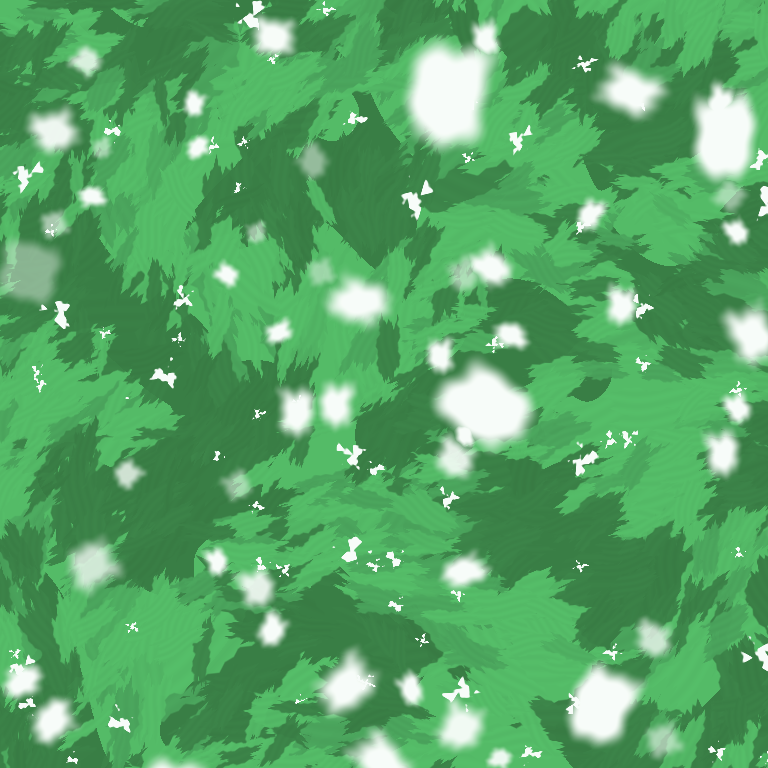
A WebGL 1 fragment shader for this texture:

```glsl
precision highp float;
// Torn green brush strokes in light and dark patches, sprinkled with soft white spots and small flakes.
uniform vec2 u_resolution;

vec2 hash2(vec2 p) {
  vec3 q = fract(p.xyx * vec3(0.1031, 0.1030, 0.0973));
  q += dot(q, q.yzx + 33.33);
  return fract((q.xx + q.yz) * q.zy);
}

vec2 rotate(vec2 p, float angle) {
  float c = cos(angle), s = sin(angle);
  return vec2(c * p.x + s * p.y, c * p.y - s * p.x);
}

float triangle(float x) {
  return abs(fract(x) - 0.5) * 2.0;
}

// Broad light and dark areas: positive is dark
float patches(vec2 p) {
  p += 0.05 * sin(p.yx * 19.0 + vec2(1.0, 4.0));
  return sin(p.x * 15.0 + p.y * 9.0 + 0.6) + sin(p.y * 21.0 - p.x * 8.0 + 2.0)
       + 0.8 * sin(p.x * 27.0 + p.y * 19.0 + 4.0);
}

float strokeAngle(vec2 p) {
  return 0.65 + 0.6 * sin(p.x * 5.0 - p.y * 4.0 + 2.6) + 0.45 * sin(p.y * 9.0 + p.x * 6.0);
}

vec3 strokeColor(float darkness, float pick) {
  vec3 light = mix(vec3(0.33, 0.735, 0.405), vec3(0.29, 0.64, 0.36), smoothstep(0.62, 0.85, pick));
  vec3 dark = mix(vec3(0.22, 0.485, 0.265), vec3(0.235, 0.515, 0.285), pick);
  return darkness > 0.22 ? dark : light;
}

// Coverage of one stroke with jagged ends; p is in cells, blur is the edge width
float strokeMask(vec2 p, vec2 shape, vec2 seed, float blur) {
  float halfWidth = mix(0.13, 0.32, shape.x);
  float across = p.y / halfWidth;
  p.x += p.y * (seed.x - 0.5) * 1.4;
  float side = p.x > 0.0 ? seed.x : seed.y + 0.37;
  float teeth = 0.22 * triangle(across * 0.6 + side * 5.0)
              + 0.14 * triangle(across * 1.7 + side * 9.0)
              + 0.07 * triangle(across * 4.3 + side * 17.0);
  float ends = (abs(p.x) + teeth - mix(0.6, 0.78, shape.y)) * 0.7;
  float wobble = 0.05 * triangle(p.x * 2.3 + seed.y * 7.0) + 0.025 * triangle(p.x * 6.1 + seed.x * 7.0);
  float sides = abs(p.y) + wobble - halfWidth * (1.0 + (seed.y - 0.5) * 1.2 * p.x);
  return 1.0 - smoothstep(-blur, blur, max(ends, sides));
}

vec3 paintStrokes(vec2 uv) {
  vec3 color = strokeColor(patches(uv), 0.3);
  for (int layer = 0; layer < 9; layer++) {
    float k = float(layer);
    float density = 6.0 + k * 1.35;
    vec2 grid = uv * density + k * vec2(3.37, 5.71);
    for (int j = -1; j <= 1; j++) {
      for (int i = -1; i <= 1; i++) {
        vec2 cell = floor(grid) + vec2(float(i), float(j));
        vec2 place = hash2(cell + k * 31.0 + 7.0);
        vec2 shape = hash2(cell + k * 17.0 + 71.0);
        vec2 seed = hash2(cell + k * 23.0 + 143.0);
        vec2 tint = hash2(cell + k * 13.0 + 211.0);
        vec2 offset = grid - cell - place;
        vec2 center = uv - offset / density;
        vec2 p = rotate(offset, strokeAngle(center) + (seed.x + seed.y - 1.0) * 1.1);
        float mask = strokeMask(p, shape, seed, 0.0014 * density);
        mask *= step(tint.y, 0.85 - 0.05 * k) * mix(0.88, 1.0, place.x);
        vec3 paint = strokeColor(patches(center) + (tint.x - 0.5) * 2.2, fract(tint.y * 7.0 + tint.x));
        paint *= 1.0 + 0.015 * sin(p.y * 45.0 + 3.0 * sin(p.x * 4.0 + seed.x * 6.0));
        color = mix(color, paint, mask);
      }
    }
  }
  return color;
}

// Rounded blobs on a jittered grid; radius is in canvas units, softness is a share of it
float spots(vec2 uv, float density, float chance, vec2 radii, float softness, float tear) {
  float cover = 0.0;
  vec2 grid = uv * density + density * 2.7;
  for (int j = -1; j <= 1; j++) {
    for (int i = -1; i <= 1; i++) {
      vec2 cell = floor(grid) + vec2(float(i), float(j));
      vec2 place = hash2(cell + 311.0);
      vec2 kind = hash2(cell + 419.0);
      vec2 look = hash2(cell + 523.0);
      vec2 p = rotate((grid - cell - place) / density, look.x * 6.28);
      p /= mix(radii.x, radii.y, kind.y * kind.y) * vec2(1.0 + 0.4 * look.y, 1.0);
      p += tear * sin(p.yx * 2.6 + look * 6.28) + 0.4 * tear * sin(p.yx * 7.0 + place * 6.28);
      float d = pow(dot(p * p, p * p), 0.25);
      float mask = 1.0 - smoothstep(1.0 - softness, 1.0 + softness, d);
      float opacity = mix(0.35, 1.0, smoothstep(0.0, 0.5, look.y + tear));
      cover = max(cover, mask * opacity * step(kind.x, chance));
    }
  }
  return cover;
}

void main() {
  vec2 uv = gl_FragCoord.xy / u_resolution.y;
  vec3 color = paintStrokes(uv);
  float clusters = 0.5 + 0.5 * sin(uv.x * 7.0 + 1.0) * sin(uv.y * 9.0 + 2.0);
  float soft = spots(uv, 9.0, 0.55, vec2(0.011, 0.027), 0.5, 0.13);
  float large = spots(uv + 0.13, 3.0, 0.3, vec2(0.036, 0.048), 0.28, 0.1);
  float flakes = spots(uv + 0.41, 24.0, 0.04 + 0.12 * clusters, vec2(0.004, 0.012), 0.16, 0.75);
  color = mix(color, vec3(0.97, 0.99, 0.975), max(max(soft, large), flakes));
  gl_FragColor = vec4(color, 1.0);
}
```
